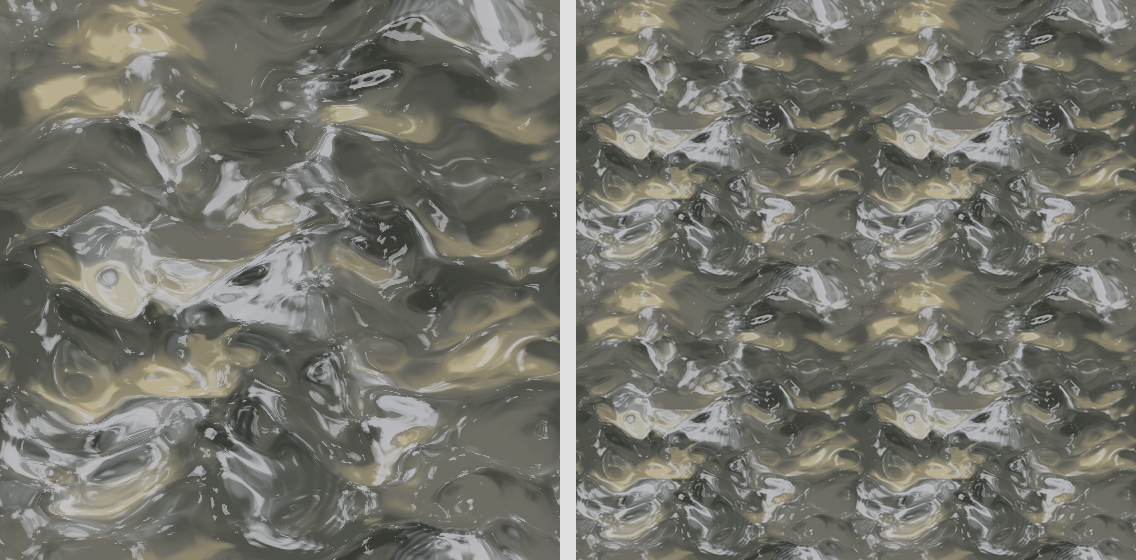
Left: one tile. Right: repeated 2 by 2.
This texture is drawn by a WebGL 1 fragment shader. Its source:

```glsl
precision highp float;
// Murky olive river water with folded reflections, golden glints and torn pale foam; tiles seamlessly.
uniform vec2 u_resolution;

const float TAU = 6.2831853;

vec3 hash(vec2 id, float seed) {
  vec3 h = fract(vec3(id.xyx) * vec3(0.1031, 0.1030, 0.0973) + seed * 0.137);
  h += dot(h, h.yxz + 33.33);
  return fract((h.xxy + h.yzz) * h.zyx);
}

// Smooth cellular noise: signed blobs, one per cell, n cells per tile; spread is about 1.
float cells(vec2 p, vec2 n, float seed) {
  vec2 g = p * n, base = floor(g);
  float sum = 0.0;
  for (int j = -1; j <= 1; j++) {
    for (int i = -1; i <= 1; i++) {
      vec2 id = base + vec2(float(i), float(j));
      vec3 r = hash(floor(mod(id + 0.5, n)), seed);
      vec2 d = id + r.xy - g;
      float w = max(0.0, 1.0 - dot(d, d));
      sum += w * w * w * (2.0 * r.z - 1.0);
    }
  }
  return sum * 2.5;
}

float layered(vec2 p, vec2 n, float seed) {
  float sum = 0.0, amp = 0.82;
  for (int i = 0; i < 4; i++) {
    sum += amp * cells(p, n, seed + float(i));
    n *= 2.0;
    amp *= 0.6;
  }
  return sum;
}

// Water height: swell, chop and ripples.
float swell(vec2 p) {
  return cells(p, vec2(4.0, 6.0), 1.0)
       + 0.50 * cells(p, vec2(8.0, 12.0), 2.0)
       + 0.20 * cells(p, vec2(16.0, 22.0), 3.0);
}

void main() {
  vec2 p = gl_FragCoord.xy / u_resolution;

  // Slow bends keep the currents from running straight.
  p += 0.025 * vec2(sin(TAU * (p.y * 2.0 + p.x)), sin(TAU * (p.x * 2.0 - p.y) + 1.0));
  p += 0.010 * vec2(sin(TAU * (p.y * 5.0 - p.x * 2.0)), sin(TAU * (p.x * 4.0 + p.y * 3.0)));

  // Surface slope
  float e = 0.002;
  float height = swell(p);
  vec2 slope = vec2(swell(p + vec2(e, 0.0)), swell(p + vec2(0.0, e))) - height;
  slope /= e;
  float lit = dot(slope, vec2(-0.3, 1.0)) / 18.0;

  // Rough stretches fold the reflections; calm ones leave them smooth.
  float broad = cells(p, vec2(3.0, 4.0), 9.0) - 0.4 * cos(TAU * p.y);
  float rough = smoothstep(-1.2, 0.8, broad);
  vec2 q = p + slope * mix(0.0007, 0.0018, rough);

  // Olive water, darker on the shaded slopes, with glassy streaks
  float streaks = layered(q, vec2(10.0, 22.0), 16.0);
  float tone = 0.55 * cells(q, vec2(4.0, 6.0), 12.0) + 0.4 * lit + 0.4 * streaks;
  vec3 color = mix(vec3(0.31, 0.32, 0.29), vec3(0.43, 0.425, 0.39), smoothstep(-1.0, 1.0, tone));
  color *= 1.0 - 0.28 * smoothstep(0.7, 2.0, -lit - 0.5 * streaks) * rough;

  // Golden bands of reflected light
  float band = 0.65 * layered(q, vec2(4.0, 11.0), 20.0) + 0.5 * lit + 0.15 * streaks;
  color = mix(color, vec3(0.55, 0.52, 0.425), smoothstep(0.35, 1.4, band));
  color += vec3(0.17, 0.16, 0.13) * smoothstep(1.5, 2.3, band + 0.3 * streaks);

  // Soft bluish haze with ring-like folds and thin wisps
  float drift = layered(q, vec2(7.0, 10.0), 30.0);
  float rings = sin(10.0 * height + 3.0 * drift) * rough;
  float foam = 0.75 * drift + 0.28 * broad + 0.27 * rings;
  float wisps = 1.0 - smoothstep(0.0, 0.3, abs(layered(q, vec2(9.0, 14.0), 36.0) - 0.2));
  float haze = 0.42 * smoothstep(0.0, 1.6, foam) + 0.16 * wisps * smoothstep(-0.5, 0.8, foam);
  color = mix(color, vec3(0.70, 0.72, 0.745), haze);

  // Crisp torn foam with denser cores
  float torn = 0.85 * layered(q, vec2(20.0, 28.0), 40.0) + 0.8 * foam - 1.2;
  float cover = 0.34 * smoothstep(-0.1, 0.2, torn) + 0.42 * smoothstep(0.1, 0.9, torn);

  // Ragged flecks around the foam
  float flecks = layered(q, vec2(46.0, 62.0), 50.0) + 0.6 * foam;
  cover = max(cover, 0.6 * smoothstep(1.5, 2.3, flecks));

  color = mix(color, vec3(0.78, 0.78, 0.80), cover);
  gl_FragColor = vec4(color, 1.0);
}
```
